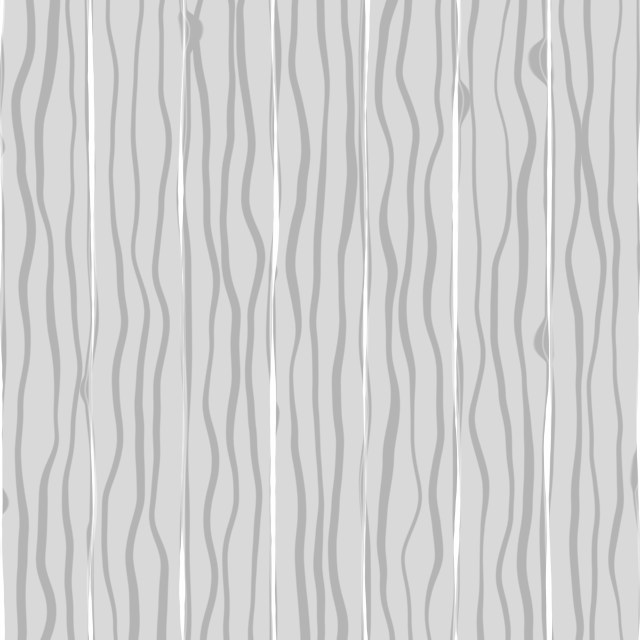
Give the GLSL for this pattern, as a Shadertoy shader.

```glsl
#define PLANKS 7.0
#define LINES_PER_PLANK 4.0
#define WOBBLE 0.0135
#define SHARED_WOBBLE 0.006
#define GRAIN_HALF_WIDTH 0.0052
#define SEAM_HALF_WIDTH 0.0023
#define KNOT_SIZE 0.015
#define EDGE_SOFTNESS 0.0015
#define BASE_COLOR vec3(0.85)
#define GRAIN_COLOR vec3(0.706)
#define SEAM_COLOR vec3(0.995)

float hash(float cell, float seed) {
    return fract(sin(cell * 127.1 + seed * 311.7) * 43758.547);
}

// Smooth one-dimensional noise in -1..1, phase shifted per seed
float noise(float t, float seed) {
    t += hash(seed, 4.7) * 10.0;
    float cell = floor(t), f = fract(t);
    f = f * f * (3.0 - 2.0 * f);
    return mix(hash(cell, seed), hash(cell + 1.0, seed), f) * 2.0 - 1.0;
}

// Coverage of a vertical band around zero offset
float band(float offset, float halfWidth, float softness) {
    return 1.0 - smoothstep(-softness, softness, abs(offset) - halfWidth);
}

bool isSeamLine(float id) {
    return mod(id, LINES_PER_PLANK) < 0.5;
}

// Bulge of the seam grain, present only at a few heights
float knot(float y, float id) {
    return isSeamLine(id) ? smoothstep(0.6, 1.0, noise(y * 9.0, id + 61.0)) : 0.0;
}

float grainCenter(float y, float id) {
    float x = id / (PLANKS * LINES_PER_PLANK);
    if (isSeamLine(id)) {
        float side = hash(id, 8.3) < 0.5 ? -1.0 : 1.0;
        return x + 0.007 * noise(y * 9.0, id + 20.0) + side * 0.012 * knot(y, id);
    }
    float plank = floor(id / LINES_PER_PLANK);
    return x + WOBBLE * noise(y * 10.5, id + 3.0)
             + SHARED_WOBBLE * noise(y * 6.0, plank + 90.0)
             + 0.002 * noise(y * 21.0, id + 130.0);
}

float grainCoverage(vec2 p, float id, float softness) {
    float center = grainCenter(p.y, id);
    float slope = (grainCenter(p.y + 0.002, id) - center) / 0.002;
    float offset = (p.x - center) / sqrt(1.0 + slope * slope);
    float bulge = knot(p.y, id);
    float width = GRAIN_HALF_WIDTH * (0.75 + 0.5 * hash(id, 2.1));
    width *= 1.0 + 0.5 * noise(p.y * 7.0, id + 40.0);
    float coverage = band(offset, width + KNOT_SIZE * bulge, softness + 0.002 * bulge);
    // A fine pale thread divides the grain beside a seam
    if (isSeamLine(id)) {
        float thread = 0.004 * noise(p.y * 8.0, id + 170.0);
        coverage *= 1.0 - 0.7 * band(offset - thread, 0.0012, softness);
    }
    return coverage;
}

void mainImage(out vec4 fragColor, in vec2 fragCoord) {
    vec2 p = fragCoord / iResolution.xy;
    float softness = max(EDGE_SOFTNESS, 0.7 / iResolution.y);

    // Wavy grain lines
    float nearest = floor(p.x * PLANKS * LINES_PER_PLANK + 0.5);
    float grain = 0.0;
    for (float i = -2.0; i <= 2.0; i++) {
        grain = max(grain, grainCoverage(p, nearest + i, softness));
    }
    vec3 color = mix(BASE_COLOR, GRAIN_COLOR, grain);

    // Bright seams between planks, with a translucent veil alongside
    float seam = floor(p.x * PLANKS + 0.5);
    float offset = p.x - seam / PLANKS;
    float drift = 0.0035 * noise(p.y * 7.0, seam + 210.0);
    float veilShift = 0.003 * noise(p.y * 9.0, seam + 230.0);
    float veil = band(offset - drift - veilShift, 0.0028, softness);
    color = mix(color, SEAM_COLOR, 0.45 * veil);

    float seamWidth = SEAM_HALF_WIDTH * (1.0 + 1.3 * noise(p.y * 8.0, seam + 250.0));
    seamWidth += 0.0005 * noise(p.y * 65.0, seam + 270.0);
    float gap = band(offset - drift, seamWidth, softness * 0.7);
    color = mix(color, SEAM_COLOR, gap);

    fragColor = vec4(color, 1.0);
}
```
